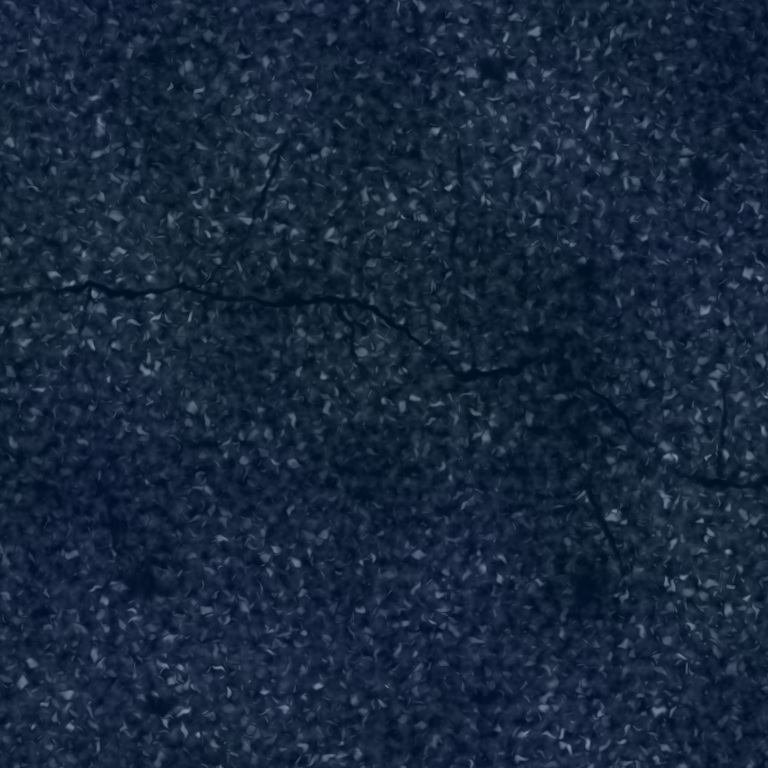
Reproduce this texture procedurally as a WebGL 2 fragment shader.

```glsl
#version 300 es
precision highp float;
// Worn asphalt in dim blue light: soft crumpled grains scattered over a
// mottled ground, broken by one long wandering crack with thin branches.
// Grains and pits come from jittered cells; mottling is gradient noise.
uniform vec2 u_resolution;
out vec4 fragColor;

const vec3 SHADE_COLOR = vec3(0.0, 0.06, 0.14);   // colour at zero light
const vec3 TEAL_SHIFT = vec3(-0.006, 0.004, -0.014);
const vec3 BLUE_SHIFT = vec3(0.002, -0.003, 0.014);
const float GROUND_LIGHT = 0.070;
const float PATCH_CONTRAST = 0.046;
const float MOTTLE_CONTRAST = 0.110;
const float FINE_CONTRAST = 0.055;
const float COARSE_CELLS = 46.0;
const float FINE_CELLS = 74.0;
const float COARSE_LIGHT = 0.31;
const float FINE_LIGHT = 0.15;
const float CRUMPLE = 0.0065;
const float CRACK_WIDTH = 0.0042;
const float BRANCH_WIDTH = 0.0040;
const int BRANCH_COUNT = 6;
const float PIT_CELLS = 7.0;
const float PIT_CHANCE = 0.22;

// Integer hash of a cell and a seed, three values in 0..1
vec3 hash(vec2 cell, int seed) {
    uvec3 v = uvec3(ivec3(ivec2(cell), seed)) * 1664525u + 1013904223u;
    v.x += v.y * v.z; v.y += v.z * v.x; v.z += v.x * v.y;
    v ^= v >> 16u;
    v.x += v.y * v.z; v.y += v.z * v.x; v.z += v.x * v.y;
    return vec3(v >> 8u) / 16777216.0;
}

float corner(vec2 cell, vec2 offset, int seed) {
    float angle = 6.2832 * hash(cell, seed).x;
    return dot(vec2(cos(angle), sin(angle)), offset);
}

float gradientNoise(vec2 p, int seed) {
    vec2 i = floor(p), f = p - i;
    vec2 u = f * f * f * (f * (f * 6.0 - 15.0) + 10.0);
    vec2 e = vec2(1.0, 0.0);
    return mix(mix(corner(i, f, seed), corner(i + e, f - e, seed), u.x),
               mix(corner(i + e.yx, f - e.yx, seed), corner(i + 1.0, f - 1.0, seed), u.x), u.y);
}

float fbm(vec2 p, int seed) {
    float sum = 0.0, gain = 1.0;
    for (int i = 0; i < 4; i++) {
        sum += gain * gradientNoise(p, seed + i);
        p *= 2.1;
        gain *= 0.55;
    }
    return sum;
}

// Softly edged slivers at random angles, one per cell
float grains(vec2 p, float cells, int seed) {
    vec2 q = p * cells, home = floor(q);
    float light = 0.0;
    for (int y = -1; y <= 1; y++)
    for (int x = -1; x <= 1; x++) {
        vec2 cell = home + vec2(x, y);
        vec3 place = hash(cell, seed), form = hash(cell, seed + 1);
        float angle = 6.2832 * place.z, c = cos(angle), s = sin(angle);
        vec2 d = mat2(c, -s, s, c) * (q - cell - place.xy);
        vec2 size = vec2(mix(0.2, 0.5, form.x), mix(0.14, 0.25, form.y));
        float glow = 0.15 + 0.85 * form.z * form.z;
        light = max(light, glow * smoothstep(1.35, 0.25, length(d / size)));
    }
    return light;
}

// Sparse dark hollows with ragged rims
float pits(vec2 p) {
    vec2 q = p * PIT_CELLS + 0.16 * vec2(gradientNoise(p * 40.0, 70), gradientNoise(p * 40.0, 73));
    vec2 cell = floor(q);
    vec3 place = hash(cell, 71), form = hash(cell, 72);
    float radius = mix(0.13, 0.25, form.x);
    float d = length(q - cell - mix(vec2(0.3), vec2(0.7), place.xy));
    return step(place.z, PIT_CHANCE) * smoothstep(radius, radius * 0.3, d);
}

float crackHeight(float x) {
    return 0.615 - 0.095 * smoothstep(0.46, 0.62, x) - 0.15 * smoothstep(0.73, 0.92, x);
}

float segmentDistance(vec2 p, vec2 a, vec2 b) {
    vec2 along = b - a;
    return length(p - a - along * clamp(dot(p - a, along) / dot(along, along), 0.0, 1.0));
}

// Main crack plus branches that leave it alternately upward and downward
float cracks(vec2 p) {
    vec2 w = p + 0.035 * vec2(fbm(p * 7.0, 40), fbm(p * 7.0, 50));
    float vary = 0.75 + 0.9 * gradientNoise(p * 11.0, 60);
    float d = abs(w.y - crackHeight(w.x)) * 0.8;
    float dark = smoothstep(CRACK_WIDTH * 1.5, CRACK_WIDTH * 0.3, d) * clamp(vary + 0.15, 0.25, 1.0);
    for (int i = 0; i < BRANCH_COUNT; i++) {
        vec3 h = hash(vec2(i, 3), 61);
        float x = (float(i) + 0.3 + 0.5 * h.x) / float(BRANCH_COUNT);
        vec2 root = vec2(x, crackHeight(x));
        float rise = (i % 2 == 0 ? -1.0 : 1.0) * mix(0.18, 0.36, h.y);
        float b = segmentDistance(w, root, root + vec2(0.24 * (h.z - 0.5), rise));
        float fade = clamp(vary, 0.3, 1.0) * 0.85;
        dark = max(dark, fade * smoothstep(BRANCH_WIDTH * 1.6, BRANCH_WIDTH * 0.2, b));
    }
    return dark;
}

void main() {
    vec2 p = gl_FragCoord.xy / min(u_resolution.x, u_resolution.y);
    // Mottled ground
    float patches = fbm(p * 3.5, 10);
    float light = GROUND_LIGHT + PATCH_CONTRAST * patches;
    light += MOTTLE_CONTRAST * gradientNoise(p * 58.0, 20);
    light += FINE_CONTRAST * gradientNoise(p * 125.0, 21);
    // Crumpled grains, thinned in the darker patches
    vec2 bent = p + CRUMPLE * vec2(gradientNoise(p * 85.0, 22), gradientNoise(p * 85.0, 23));
    float cover = clamp(0.9 + 0.9 * patches + 0.2 * (p.x - 0.5), 0.3, 1.15);
    light += cover * max(COARSE_LIGHT * grains(bent, COARSE_CELLS, 30),
                         FINE_LIGHT * grains(bent, FINE_CELLS, 34));
    // Hollows and cracks
    float dark = max(0.85 * pits(p), cracks(p));
    light = mix(max(light, 0.008), 0.002, dark);
    // Drift between teal and blue
    float blue = 0.5 + 0.9 * fbm(p * 2.3, 80) + 0.9 * (abs(p.y - 0.55) - 0.22);
    vec3 shift = mix(TEAL_SHIFT, BLUE_SHIFT, clamp(blue, 0.0, 1.0));
    fragColor = vec4(clamp(SHADE_COLOR + shift + light, 0.0, 1.0), 1.0);
}
```
